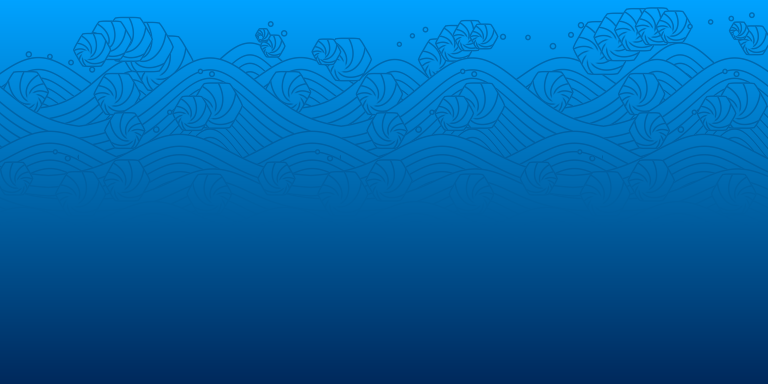
A Shadertoy shader for this background:

```glsl
// Line-art ocean swells and curling spray over a deep blue vertical gradient.
// Layers are painted back to front: each shape hides the ink behind it, then
// adds its own contour lines. Units are canvas heights, y pointing down.

const float TAU = 6.2831853;
const float PERIOD = 0.683;      // horizontal repeat of the swells
const float LINE = 0.0019;       // half width of a line
const vec3 SURFACE = vec3(0.0, 0.635, 1.0);
const vec3 MIDWATER = vec3(0.0, 0.40, 0.67);
const vec3 ABYSS = vec3(0.0, 0.16, 0.36);
const vec3 INK = vec3(0.0, 0.35, 0.60);

float hash(float n) { return fract(sin(n * 91.7) * 4375.5); }

// Coverage of the region where d < 0, with a one pixel soft edge
float cover(float d) {
    float soft = 0.65 / iResolution.y;
    return 1.0 - smoothstep(-soft, soft, d);
}

float stroke(float d) { return cover(abs(d) - LINE); }

// Wrap x so that copies are centred on x0 + k * period
float wrap(float x, float x0, float period) {
    return mod(x - x0 + 0.5 * period, period) - 0.5 * period;
}

// Paint a filled shape with its inner lines and outline
void paint(inout float ink, float d, float lines) {
    ink = mix(ink, lines, cover(d));
    ink = max(ink, stroke(d));
}

// Repeating bell-shaped swell, striped parallel to its crest
void swell(inout float ink, vec2 p, float x0, float period, float top, float rise, float width) {
    float x = wrap(p.x, x0, period);
    float bell = rise * exp(-x * x / (width * width));
    float slope = 2.0 * x * bell / (width * width);
    float depth = (p.y - top - rise + bell) / sqrt(1.0 + slope * slope);
    float gap = 0.022;
    float inner = depth - 0.031;
    float stripe = inner - gap * max(round(inner / gap), 0.0);
    paint(ink, -depth, stroke(stripe));
}

// Scalloped curl with spiral fingers sweeping out of an off-centre eye
void curl(inout float ink, vec2 p, float radius, float facing) {
    vec2 q = p / radius * vec2(facing, 1.0);
    float edge = 1.0 - 0.11 * abs(sin(3.0 * atan(q.y, q.x)));
    vec2 eye = q - vec2(-0.32, 0.28);
    float len = max(length(eye), 0.02);
    float arms = 9.0, twist = 1.5;
    float phase = arms * atan(eye.y, eye.x) / TAU + twist * log(len);
    float density = length(vec2(arms / TAU, twist)) / (len * radius);
    float finger = (fract(phase) - 0.5) / density;
    float lines = stroke(finger) * smoothstep(0.2, 0.3, len);
    paint(ink, (length(q) - edge) * radius, lines);
}

// Row of overlapping curls along an arch, shrinking toward its end
void plume(inout float ink, vec2 p, vec2 start, vec2 end, float arch, float radius, int count) {
    for (int i = 0; i < count; i++) {
        float t = float(i) / float(count - 1);
        vec2 center = mix(start, end, t) - vec2(0.0, 4.0 * arch * t * (1.0 - t));
        curl(ink, p - center, radius * (1.0 - 0.4 * t), 1.0);
    }
}

// Curl repeated with the swells
void curlRow(inout float ink, vec2 p, vec2 center, float radius, float facing) {
    curl(ink, vec2(wrap(p.x, center.x, PERIOD), p.y - center.y), radius, facing);
}

// Jittered string of small hollow drops
void drops(inout float ink, vec2 p, vec2 start, vec2 end, int count) {
    for (int i = 0; i < count; i++) {
        float t = float(i) / float(count - 1);
        float jitter = hash(float(i) + start.x * 7.0) - 0.5;
        vec2 center = mix(start, end, t) + vec2(0.0, 0.02 * jitter);
        paint(ink, length(p - center) - 0.006 - 0.002 * jitter, 0.0);
    }
}

void mainImage(out vec4 fragColor, in vec2 fragCoord) {
    vec2 p = vec2(fragCoord.x, iResolution.y - fragCoord.y) / iResolution.y;
    vec2 local = vec2(wrap(p.x, 0.547, PERIOD), p.y);
    float ink = 0.0;

    // Distant swells
    swell(ink, p, 0.651, 1.12, 0.112, 0.14, 0.13);
    swell(ink, p, 0.100, PERIOD, 0.150, 0.13, 0.16);
    swell(ink, p, 0.345, PERIOD, 0.155, 0.13, 0.13);

    // Breaking spray and its drops
    plume(ink, p, vec2(0.425, 0.165), vec2(0.240, 0.130), 0.045, 0.080, 5);
    plume(ink, p, vec2(0.905, 0.155), vec2(0.850, 0.135), 0.010, 0.062, 2);
    plume(ink, p, vec2(1.150, 0.155), vec2(1.260, 0.095), 0.025, 0.060, 4);
    plume(ink, p, vec2(1.570, 0.125), vec2(1.755, 0.070), 0.020, 0.077, 5);
    plume(ink, p, vec2(0.710, 0.120), vec2(0.685, 0.092), 0.0, 0.032, 2);
    plume(ink, p, vec2(1.965, 0.105), vec2(1.925, 0.080), 0.0, 0.042, 2);
    drops(ink, p, vec2(0.075, 0.137), vec2(0.240, 0.180), 4);
    drops(ink, p, vec2(0.705, 0.065), vec2(0.740, 0.081), 2);
    drops(ink, p, vec2(1.040, 0.125), vec2(1.108, 0.080), 3);
    drops(ink, p, vec2(1.310, 0.094), vec2(1.440, 0.112), 3);
    drops(ink, p, vec2(1.487, 0.091), vec2(1.513, 0.060), 2);
    drops(ink, p, vec2(1.797, 0.076), vec2(1.958, 0.042), 4);

    // Main swells with curls in their hollows
    curlRow(ink, p, vec2(0.066, 0.240), 0.060, -1.0);
    curlRow(ink, p, vec2(0.305, 0.245), 0.060, 1.0);
    swell(ink, p, 0.547, PERIOD, 0.151, 0.185, 0.19);
    drops(ink, local, vec2(-0.025, 0.193), vec2(0.005, 0.193), 2);
    curlRow(ink, p, vec2(0.565, 0.275), 0.066, 1.0);
    curlRow(ink, p, vec2(0.500, 0.295), 0.050, 1.0);
    curlRow(ink, p, vec2(0.325, 0.340), 0.052, -1.0);
    drops(ink, local, vec2(-0.140, 0.328), vec2(-0.105, 0.300), 2);

    // Near swells sinking into the deep
    swell(ink, p, 0.130, PERIOD, 0.342, 0.11, 0.18);
    swell(ink, p, 0.468, PERIOD, 0.350, 0.11, 0.18);
    drops(ink, local, vec2(0.280, 0.405), vec2(0.345, 0.415), 3);
    swell(ink, p, 0.555, PERIOD, 0.440, 0.08, 0.15);
    curlRow(ink, p, vec2(0.037, 0.465), 0.048, -1.0);
    curlRow(ink, p, vec2(0.330, 0.470), 0.060, 1.0);
    curlRow(ink, p, vec2(0.210, 0.505), 0.065, 1.0);
    curlRow(ink, p, vec2(0.545, 0.505), 0.058, -1.0);
    swell(ink, p, 0.400, PERIOD, 0.525, 0.08, 0.15);
    swell(ink, p, 0.060, PERIOD, 0.540, 0.08, 0.15);

    // Water gradient with ink fading out below the waves
    vec3 water = mix(SURFACE, MIDWATER, clamp(p.y * 2.0, 0.0, 1.0));
    water = mix(water, ABYSS, clamp(p.y * 2.0 - 1.0, 0.0, 1.0));
    float fade = 0.72 * (1.0 - smoothstep(0.40, 0.63, p.y));
    fragColor = vec4(mix(water, INK, ink * fade), 1.0);
}
```
